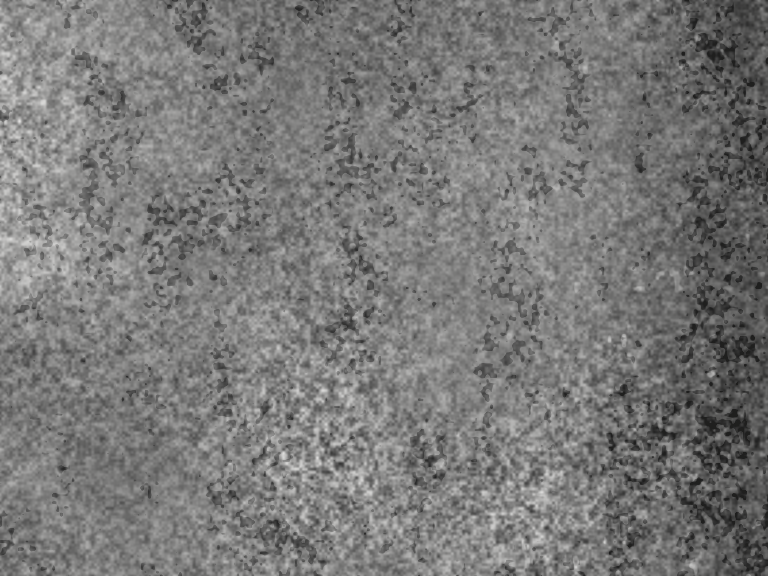
Write a WebGL 1 fragment shader that draws this texture.

```glsl
precision highp float;
uniform vec2 u_resolution;

float hash(vec2 cell) {
  vec3 q = fract(vec3(cell.xyx) * 0.1031);
  q += dot(q, q.yzx + 33.33);
  return fract((q.x + q.y) * q.z);
}

float noise(vec2 p) {
  vec2 cell = floor(p);
  vec2 f = fract(p);
  f = f * f * (3.0 - 2.0 * f);
  float low = mix(hash(cell), hash(cell + vec2(1.0, 0.0)), f.x);
  float high = mix(hash(cell + vec2(0.0, 1.0)), hash(cell + 1.0), f.x);
  return mix(low, high, f.y);
}

float fbm(vec2 p) {
  float sum = 0.0;
  float weight = 0.5;
  for (int octave = 0; octave < 4; octave++) {
    sum += weight * noise(p);
    p = mat2(1.6, 1.2, -1.2, 1.6) * p + 17.3;
    weight *= 0.5;
  }
  return sum / 0.9375;
}

// Soft elliptical patch, 1 at its centre
float patchAt(vec2 p, vec2 centre, vec2 radius) {
  vec2 d = (p - centre) / radius;
  return exp(-dot(d, d));
}

// Broad light and shade of the worn surface
float broadTone(vec2 p) {
  float tone = 0.487;
  tone += 0.13 * patchAt(p, vec2(0.02, 0.80), vec2(0.24, 0.28));
  tone += 0.08 * patchAt(p, vec2(0.06, 0.56), vec2(0.26, 0.08));
  tone -= 0.06 * patchAt(p, vec2(0.06, 0.37), vec2(0.32, 0.09));
  tone -= 0.04 * patchAt(p, vec2(0.58, 0.85), vec2(0.18, 0.10));
  tone += 0.06 * patchAt(p, vec2(0.53, 0.22), vec2(0.13, 0.24));
  tone += 0.05 * patchAt(p, vec2(0.90, 0.08), vec2(0.22, 0.13));
  tone += 0.04 * patchAt(p, vec2(0.84, 0.62), vec2(0.24, 0.18));
  tone += 0.06 * patchAt(p, vec2(1.21, 0.79), vec2(0.07, 0.10));
  tone -= 0.15 * smoothstep(0.98, 1.32, p.x);
  return tone + 0.13 * (fbm(p * 5.0) - 0.5);
}

// Where the crust is rough and the grain stands out
float roughness(vec2 p) {
  float rough = 0.72 + 0.7 * (fbm(p * 6.0 + 40.0) - 0.5);
  rough += 0.75 * patchAt(p, vec2(0.53, 0.20), vec2(0.14, 0.25));
  rough += 0.60 * patchAt(p, vec2(0.92, 0.10), vec2(0.24, 0.16));
  rough += 0.50 * patchAt(p, vec2(0.04, 0.74), vec2(0.14, 0.18));
  rough += 0.25 * patchAt(p, vec2(1.15, 0.30), vec2(0.20, 0.25));
  return rough;
}

// Mottled grain, centred on zero
float grain(vec2 p) {
  float coarse = noise(p * 62.0 + 5.0) - 0.5;
  float medium = noise(p * 118.0 + 31.0) - 0.5;
  float fine = noise(p * 205.0 + 73.0) - 0.5;
  return 0.28 * coarse + 0.52 * medium + 0.40 * fine;
}

// Dark pits gathered in clumps and faint vertical runs
float pits(vec2 p) {
  float clump = 0.6 * fbm(p * 13.0 + 90.0);
  clump += 0.4 * noise(p * vec2(26.0, 5.0) + 12.0);
  clump += 0.10 * patchAt(p, vec2(1.25, 0.25), vec2(0.12, 0.28));
  clump += 0.13 * patchAt(p, vec2(0.61, 0.48), vec2(0.016, 0.14));
  clump += 0.09 * patchAt(p, vec2(0.41, 0.24), vec2(0.06, 0.07));
  float spot = 0.55 * noise(p * 150.0 + 8.0) + 0.45 * noise(p * 85.0 + 61.0);
  float threshold = mix(0.88, 0.46, smoothstep(0.34, 0.76, clump));
  return smoothstep(threshold, threshold + 0.13, spot);
}

// Sparse pale flakes with ragged rims
float flakes(vec2 p) {
  float spread = smoothstep(0.6, 1.1, p.x) * (1.0 - 0.4 * p.y);
  float shape = 0.7 * noise(p * 34.0 + 55.0) + 0.3 * noise(p * 120.0 + 3.0);
  return spread * smoothstep(0.75, 0.88, shape);
}

void main() {
  vec2 p = gl_FragCoord.xy / u_resolution.y;
  float grey = broadTone(p);
  grey += 0.46 * roughness(p) * grain(p);
  grey -= 0.17 * pits(p);
  grey += 0.20 * flakes(p);
  vec3 stone = vec3(1.0, 0.998, 0.992) * clamp(grey, 0.12, 0.9);
  gl_FragColor = vec4(stone, 1.0);
}
```
